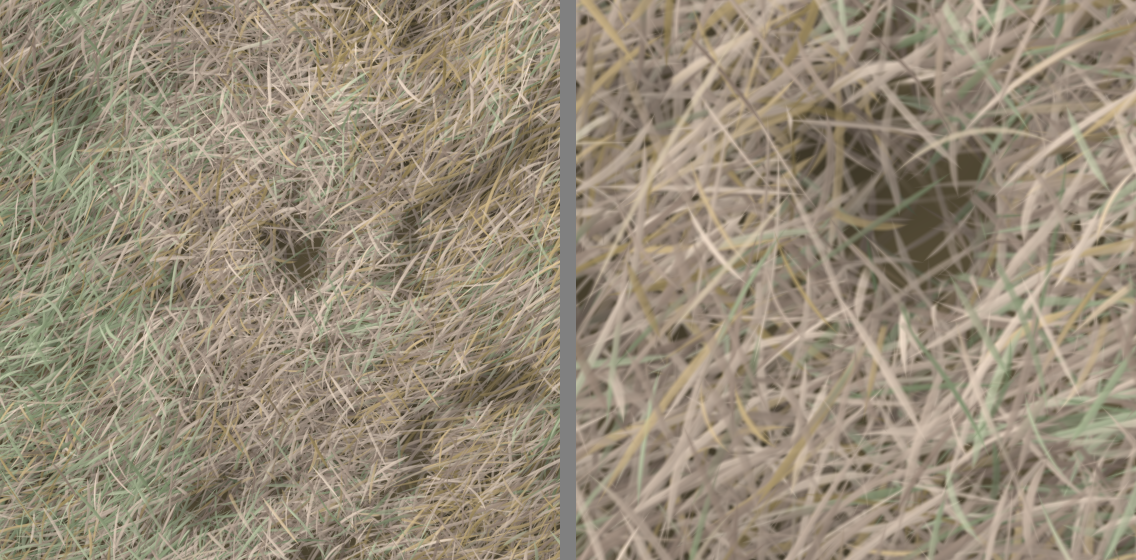
Left: the whole. Right: its middle third, enlarged.
Write a three.js fragment shader that draws this texture.

```glsl
// Draws a matted meadow of dry straw and green grass blades seen from above.
#define LAYERS 28
#define CELL vec2(0.085, 0.02)
#define LEAN 0.76
#define LEAN_SPREAD 1.1
#define BLADE_WIDTH 0.0021
#define SOFTNESS 0.0016
#define STEMS 22
#define SHADOW_TONE 0.68
#define LIGHT_TONE 1.1
#define GREEN_SHARE 0.10
#define GOLD_SHARE 0.10

varying vec2 vUv;

const vec3 GROUND = vec3(0.28, 0.25, 0.18);
const vec3 STRAW_DARK = vec3(0.50, 0.435, 0.39);
const vec3 STRAW_PALE = vec3(0.83, 0.765, 0.70);
const vec3 GREEN_DARK = vec3(0.41, 0.47, 0.35);
const vec3 GREEN_PALE = vec3(0.70, 0.73, 0.62);
const vec3 GOLD_DARK = vec3(0.52, 0.455, 0.29);
const vec3 GOLD_PALE = vec3(0.78, 0.69, 0.53);
const vec3 STEM = vec3(0.81, 0.75, 0.65);

vec4 hash4(vec3 p) {
  vec4 q = fract(p.xyzx * vec4(0.1031, 0.1030, 0.0973, 0.1099));
  q += dot(q, q.wzxy + 33.33);
  return fract((q.xxyz + q.yzzw) * q.zywx);
}

mat2 turn(float a) {
  return mat2(cos(a), -sin(a), sin(a), cos(a));
}

// Layered sines, roughly -1 to 1
float patches(vec2 p, float seed) {
  float sum = 0.0;
  float amp = 0.5;
  for (int i = 0; i < 4; i++) {
    p = turn(0.9) * p * 1.7 + seed;
    sum += amp * sin(p.x + 1.3 * sin(p.y));
    amp *= 0.6;
  }
  return sum;
}

// Coverage of a bent, tapered blade lying along x
float blade(vec2 q, float halfLength, float bend, float width) {
  float t = q.x / halfLength;
  float t2 = t * t;
  float w = width - (width + SOFTNESS) * t2 * t2;
  float d = abs(q.y - bend * (t2 - 0.4));
  return 1.0 - smoothstep(w - SOFTNESS, w + SOFTNESS, d);
}

// Blade colour by kind (0 to 1) against the local shares of green and gold
vec3 bladeColor(float kind, float tone, float green, float gold) {
  vec3 color = mix(STRAW_DARK, STRAW_PALE, tone);
  float isGold = smoothstep(-0.06, 0.06, kind - 1.0 + gold);
  float isGreen = smoothstep(-0.06, 0.06, green - kind);
  color = mix(color, mix(GOLD_DARK, GOLD_PALE, tone), isGold);
  return mix(color, mix(GREEN_DARK, GREEN_PALE, tone), isGreen);
}

void main() {
  vec2 uv = vUv;

  // Regions: green to the left, gold to the right, tangled in the middle
  float broad = patches(uv * 2.5, 1.7);
  float fine = patches(uv * 7.0, 4.1);
  float left = 1.0 - smoothstep(0.05, 0.4, uv.x + 0.12 * broad);
  left *= 1.0 - 0.6 * smoothstep(0.7, 0.95, uv.y);
  float green = GREEN_SHARE + 0.48 * left + 0.16 * fine;
  float gold = GOLD_SHARE + 0.2 * smoothstep(0.5, 0.9, uv.x + 0.2 * broad) - 0.14 * fine;
  float middle = (uv.x - 0.47 + 0.1 * broad) / 0.24;
  float tangle = exp(-middle * middle);

  // Small dark hollows stretched along the lean
  vec2 along = turn(LEAN) * uv * vec2(6.0, 10.0);
  float hollow = smoothstep(0.2, 0.95, patches(along, 2.6)) * (1.0 - 0.6 * left);

  // Gentle flow in the lie of the grass
  vec2 p = uv + 0.02 * vec2(sin(uv.y * 6.0 + 1.0), sin(uv.x * 8.0 + uv.y * 3.0));
  vec3 color = GROUND * (1.0 + 0.2 * fine);

  // Blades, from the deepest layer up
  for (int i = 0; i < LAYERS; i++) {
    float id = float(i);
    float depth = (id + 0.5) / float(LAYERS);
    float stray = mod(id, 2.0);
    vec4 layer = hash4(vec3(id, 7.0, 3.0));
    float angle = mix(LEAN + (layer.x - 0.5) * LEAN_SPREAD, 3.1416 * fract(id * 0.618), stray);
    float density = mix(mix(0.98, 0.55, tangle), mix(0.4, 0.9, tangle), stray);
    density -= 0.95 * hollow * depth;
    float shade = mix(SHADOW_TONE, LIGHT_TONE, depth) * (1.0 - 0.1 * hollow);
    vec2 q = turn(angle) * p + layer.yz * 5.0;
    vec2 home = floor(q / CELL);

    for (int x = -1; x <= 1; x++) {
      for (int y = -1; y <= 1; y++) {
        vec2 cell = home + vec2(float(x), float(y));
        vec4 place = hash4(vec3(cell, id + 11.0));
        vec4 look = hash4(vec3(cell, id + 53.0));
        vec2 d = turn((place.z - 0.5) * 0.28) * (q - (cell + place.xy) * CELL);
        float width = BLADE_WIDTH * mix(0.5, 1.45, look.x);
        float cover = blade(d, mix(0.025, 0.072, look.y), (place.w - 0.5) * 0.018, width);
        cover *= smoothstep(-0.06, 0.06, density - look.z);
        float tone = fract(look.x * 7.0 + place.w * 5.0);
        vec3 tint = bladeColor(look.w, tone, green, gold);
        tint *= shade * (1.0 + 0.08 * clamp(d.y / width, -1.0, 1.0));
        color = mix(color, tint, mix(0.6, 0.95, place.z) * cover);
      }
    }
  }

  // A few long pale stems on top
  for (int i = 0; i < STEMS; i++) {
    vec4 place = hash4(vec3(float(i), 29.0, 5.0));
    vec4 look = hash4(vec3(float(i), 83.0, 9.0));
    vec2 d = turn(LEAN + (place.z - 0.5) * 1.5) * (uv - place.xy);
    float cover = blade(d, mix(0.04, 0.13, look.x), (look.y - 0.5) * 0.05, 0.0017);
    color = mix(color, STEM * mix(0.85, 1.06, look.z), 0.75 * cover);
  }

  gl_FragColor = vec4(color * (1.02 + 0.07 * broad + 0.06 * fine), 1.0);
}
```
